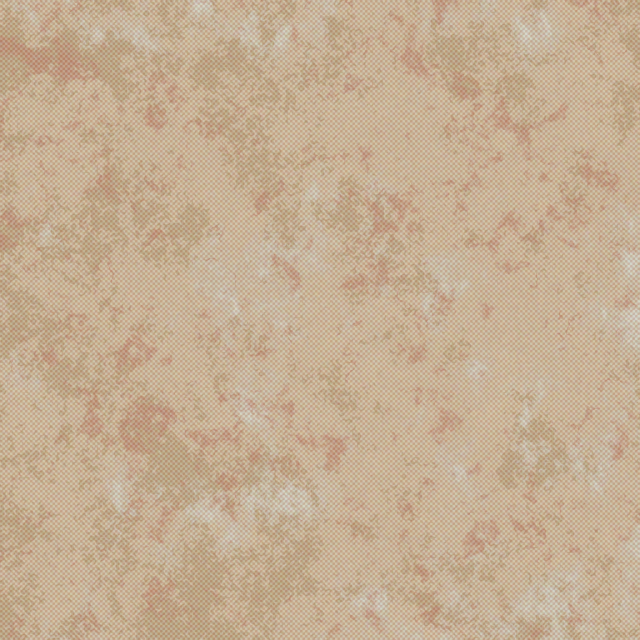
Write a Shadertoy shader that draws this texture.

```glsl
// Weathered sandstone: a tan ground with speckled brown, pink and chalky stains.
// Each stain is a thresholded fractal noise field; broad masks place the stains,
// and a fine checker weave alternates warm and greenish tan over everything.

const vec3 TAN   = vec3(0.789, 0.703, 0.596);
const vec3 BROWN = vec3(0.722, 0.626, 0.500);
const vec3 PINK  = vec3(0.735, 0.555, 0.465);
const vec3 GREY  = vec3(0.775, 0.730, 0.665);
const vec3 CHALK = vec3(0.820, 0.810, 0.765);
const vec3 WEAVE_TINT = vec3(0.020, 0.060, 0.066);
const float WEAVE_CELLS = 256.0;
const float PI = 3.14159265;

float hash(vec2 cell) {
    vec3 q = fract(vec3(cell.xyx) * 0.1031);
    q += dot(q, q.yzx + 33.33);
    return fract((q.x + q.y) * q.z);
}

float valueNoise(vec2 p) {
    vec2 i = floor(p);
    vec2 f = fract(p);
    f = f * f * (3.0 - 2.0 * f);
    float low = mix(hash(i), hash(i + vec2(1.0, 0.0)), f.x);
    float high = mix(hash(i + vec2(0.0, 1.0)), hash(i + vec2(1.0, 1.0)), f.x);
    return mix(low, high, f.y);
}

// Higher gain gives more ragged outlines.
float fbm(vec2 p, float gain) {
    const mat2 turn = mat2(1.6, 1.2, -1.2, 1.6);
    float sum = 0.0, total = 0.0, weight = 1.0;
    for (int octave = 0; octave < 5; octave++) {
        sum += weight * valueNoise(p);
        total += weight;
        weight *= gain;
        p = turn * p + 17.3;
    }
    return sum / total;
}

// Bends the domain so that blotches become hooks and crescents.
vec2 warp(vec2 p, float scale, float amount) {
    vec2 bend = vec2(fbm(p * scale + 40.0, 0.5), fbm(p * scale + 71.0, 0.5));
    return p + amount * (bend - 0.5);
}

// Brown crowds the left side and an arc around a clear right-hand centre.
float brownStain(vec2 p, float grain) {
    float clearing = smoothstep(0.20, 0.40, length(p - vec2(0.66, 0.5)));
    float leftSide = 1.0 - smoothstep(0.25, 0.50, p.x);
    float bias = -0.15 + 0.085 * clearing + 0.055 * leftSide;
    float field = fbm(p * 11.0 + 5.0, 0.80) + bias + 0.28 * (grain - 0.5);
    return smoothstep(0.46, 0.58, field);
}

// Small hooked blotches, gathered in loose groups.
float pinkStain(vec2 p, float grain) {
    float field = fbm(warp(p, 20.0, 0.05) * 29.0 + 23.0, 0.68);
    field += 0.14 * (valueNoise(p * 9.0 + 9.0) - 0.5) + 0.14 * (grain - 0.5);
    return smoothstep(0.57, 0.80, field);
}

// Thin broken veins along the middle level of a noise field.
float veins(vec2 p) {
    float level = abs(fbm(p * 18.0 + 61.0, 0.55) - 0.5);
    float broken = smoothstep(0.58, 0.72, fbm(p * 24.0 + 90.0, 0.6));
    return broken * (1.0 - smoothstep(0.006, 0.030, level));
}

float paleField(vec2 p, float grain) {
    float broad = valueNoise(p * 5.0 + 31.0);
    float ragged = fbm(warp(p, 14.0, 0.05) * vec2(22.0, 14.0) + 12.0, 0.68);
    return 0.35 * broad + 0.65 * ragged + 0.06 * (grain - 0.5);
}

// Soft-edged checkerboard running from -1 to 1.
float weave(vec2 p) {
    vec2 wave = sin(PI * WEAVE_CELLS * p);
    return clamp(2.0 * wave.x * wave.y, -1.0, 1.0);
}

// Independent grain in each colour channel, from -0.5 to 0.5.
vec3 colorGrain(vec2 p) {
    return vec3(valueNoise(p + 53.0), valueNoise(p + 307.0), valueNoise(p + 611.0)) - 0.5;
}

void mainImage(out vec4 fragColor, in vec2 fragCoord) {
    vec2 p = fragCoord / iResolution.xy;
    float grain = valueNoise(p * WEAVE_CELLS);
    float pale = paleField(p, grain);

    // Ground with slight drifts of lightness
    vec3 color = TAN + 0.03 * (fbm(p * 14.0 + 3.0, 0.75) - 0.5);

    // Stains, from the broadest to the smallest
    color = mix(color, GREY, 0.60 * smoothstep(0.53, 0.68, pale));
    color = mix(color, BROWN, 0.85 * brownStain(p, grain));
    color = mix(color, PINK, 0.75 * pinkStain(p, grain));
    color = mix(color, PINK, 0.55 * veins(p));
    color = mix(color, CHALK, 0.60 * smoothstep(0.64, 0.77, pale));

    // Fine grain and weave
    color += 0.02 * (grain - 0.5) + vec3(0.03, 0.03, 0.045) * colorGrain(p * WEAVE_CELLS);
    color += WEAVE_TINT * weave(p);
    fragColor = vec4(color, 1.0);
}
```
